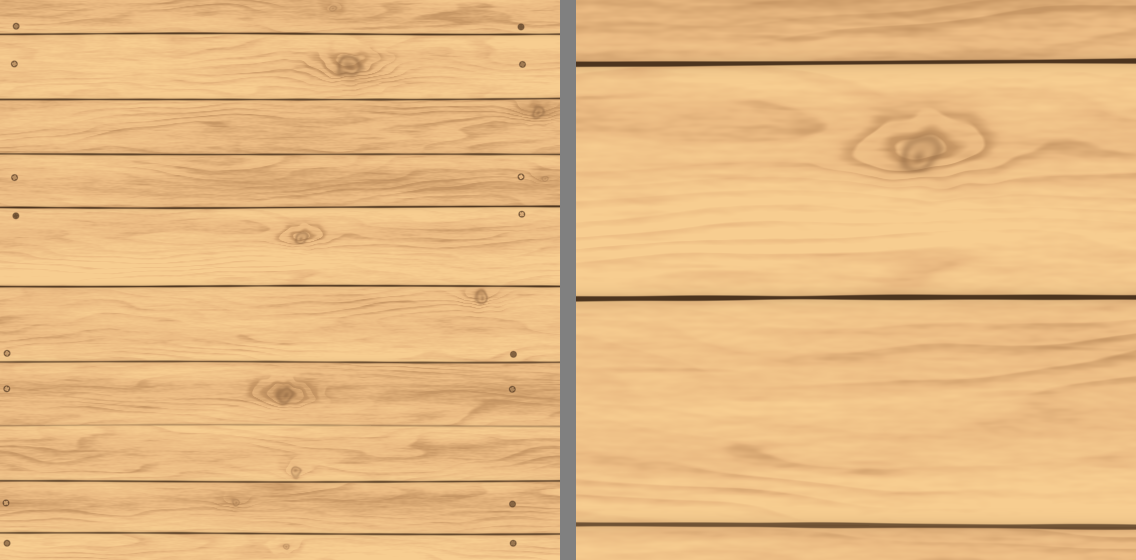
Left, the full canvas; right, a detail of the centre.
Give the GLSL for this texture, as a Shadertoy shader.

```glsl
// Ten horizontal planks of pale varnished wood with grain, knots, dark seams and screws.

const int COUNT = 10;
const vec3 LIGHT = vec3(0.97, 0.805, 0.565);
const vec3 MID   = vec3(0.92, 0.73, 0.51);
const vec3 SHADE = vec3(0.79, 0.60, 0.40);
const vec3 BROWN = vec3(0.58, 0.42, 0.27);
const vec3 DARK  = vec3(0.27, 0.18, 0.10);

const float SEAM_HALF = 0.0014;     // half width of the gap between planks
const float RING_DENSITY = 52.0;    // growth lines per canvas height
const float RING_WARP = 4.2;        // bending of the growth lines
const float RING_DEPTH = 0.30;
const float SCREW_RADIUS = 0.0058;
const float SCREW_SPACING = 0.905;

// Plank boundaries from bottom to top, and darkness of each lower seam
const float SEAMS[11] = float[11](0.0, 0.047, 0.141, 0.240, 0.353, 0.490, 0.630, 0.725, 0.824, 0.939, 1.0);
const float SEAM_DARK[10] = float[10](0.0, 0.85, 0.85, 0.3, 0.75, 1.0, 1.0, 0.85, 0.85, 0.95);
// Screw height within each plank; zero means no screws
const float SCREW_HEIGHT[10] = float[10](0.64, 0.57, 0.0, 0.57, 0.11, 0.90, 0.55, 0.0, 0.53, 0.23);
// Per plank: tone, knot x, knot height within the plank, knot size
const vec4 PLANKS[10] = vec4[10](
    vec4(0.72, 0.30, 0.5, 0.0), vec4(0.40, 0.42, 0.60, 0.5),
    vec4(0.50, 0.53, 0.16, 0.6), vec4(0.36, 0.51, 0.48, 1.0),
    vec4(0.62, 0.86, 0.85, 0.8), vec4(0.72, 0.54, 0.60, 0.8),
    vec4(0.38, 0.25, 0.5, 0.0), vec4(0.42, 0.96, 0.75, 0.8),
    vec4(0.66, 0.625, 0.5, 1.4), vec4(0.50, 0.70, 0.5, 0.0));

vec2 hash2(vec2 p) {
    vec3 q = fract(p.xyx * vec3(0.1031, 0.1030, 0.0973));
    q += dot(q, q.yzx + 33.33);
    return fract((q.xx + q.yz) * q.zy);
}

float corner(vec2 cell, vec2 offset) {
    float angle = 6.2832 * hash2(cell).x;
    return dot(vec2(cos(angle), sin(angle)), offset);
}

// Gradient noise, roughly -0.7 to 0.7
float noise(vec2 p) {
    vec2 i = floor(p), f = p - i;
    vec2 u = f * f * f * (f * (f * 6.0 - 15.0) + 10.0);
    vec2 e = vec2(1.0, 0.0);
    return mix(mix(corner(i, f), corner(i + e, f - e), u.x),
               mix(corner(i + e.yx, f - e.yx), corner(i + 1.0, f - 1.0), u.x), u.y);
}

vec3 woodColor(vec2 p, int id) {
    vec4 plank = PLANKS[id];
    float base = SEAMS[id], height = SEAMS[id + 1] - base;
    float v = (p.y - base) / height;
    vec2 seed = 17.0 * hash2(vec2(float(id), 4.0)) + 20.0 * float(id);
    vec2 q = p + seed;

    // Growth lines, bent by slow noise and wrapped around the knots
    float rings = RING_DENSITY * p.y + RING_WARP * noise(q * vec2(2.2, 13.0))
                + 0.8 * noise(q * vec2(9.0, 45.0));
    float knotMark = 0.0, halo = 0.0;
    for (int k = 0; k < 2; k++) {
        vec2 rnd = hash2(seed + 5.0);
        vec3 knot = k == 0 ? plank.yzw : vec3(rnd, 0.45 * step(0.35, rnd.y));
        if (knot.z <= 0.0) continue;
        vec2 d = p - vec2(knot.x, base + knot.y * height);
        d += 0.008 * vec2(noise(q * 45.0), noise(q * 45.0 + 9.0));
        float reach = length(d / vec2(0.055, 0.026)) / knot.z;
        float r = length(d / vec2(1.15, 1.0)) / (0.014 * knot.z);
        rings += 3.0 * knot.z * exp(-reach * reach);
        halo += exp(-reach * reach) * min(knot.z, 1.0);
        knotMark += (0.55 * exp(-16.0 * (r - 0.85) * (r - 0.85)) + 0.6 * exp(-6.0 * r * r)) * min(knot.z + 0.1, 1.0);
    }
    float phase = fract(rings);
    float line = smoothstep(0.35, 0.85, phase) * (1.0 - smoothstep(0.85, 1.0, phase));
    float presence = smoothstep(-0.35, 0.4, noise(q * vec2(4.0, 22.0) + 3.0));

    // Broad bands, fine fibres, pores and paler sapwood near the edges
    float band = noise(q * vec2(1.4, 17.0)) + 0.5 * noise(q * vec2(4.0, 50.0));
    float fibre = noise(q * vec2(22.0, 240.0)) + 0.6 * noise(q * vec2(90.0, 380.0));
    float pores = smoothstep(0.25, 0.6, noise(q * vec2(14.0, 150.0) + 7.0));
    float edge = 2.0 * v - 1.0;
    float tone = plank.x + 0.10 + 0.55 * band + 0.22 * fibre + 0.18 * edge * edge
               - RING_DEPTH * line * (0.3 + presence + halo) - 0.25 * pores - 0.35 * halo;

    vec3 color = mix(SHADE, MID, clamp(2.0 * tone, 0.0, 1.0));
    color = mix(color, LIGHT, clamp(2.0 * tone - 1.0, 0.0, 1.0));
    color = mix(color, BROWN, 0.5 * clamp(-tone, 0.0, 1.0));
    return mix(color, BROWN, clamp(knotMark, 0.0, 0.9));
}

// Two small cross-slotted heads per plank
vec3 addScrews(vec3 color, vec2 p, int id, float px) {
    if (SCREW_HEIGHT[id] <= 0.0) return color;
    float y = mix(SEAMS[id], SEAMS[id + 1], SCREW_HEIGHT[id]);
    float left = mix(0.011, 0.027, step(0.49, y));
    for (int k = 0; k < 2; k++) {
        vec2 rnd = hash2(vec2(float(id), float(k) + 11.0));
        vec2 d = p - vec2(left + float(k) * SCREW_SPACING, y) - 0.004 * (rnd - 0.5);
        float c = cos(1.57 * rnd.x), s = sin(1.57 * rnd.x), r = length(d);
        d = mat2(c, s, -s, c) * d;
        float slot = 1.0 - smoothstep(0.0006, 0.0006 + 1.5 * px, min(abs(d.x), abs(d.y)));
        float rim = smoothstep(0.55, 0.9, r / SCREW_RADIUS);
        vec3 head = mix(mix(BROWN, DARK, 0.3 + 0.5 * rim), mix(DARK, MID, rnd.y), slot * (1.0 - rim));
        color = mix(color, head, 0.9 * (1.0 - smoothstep(-px, px, r - SCREW_RADIUS)));
    }
    return color;
}

void mainImage(out vec4 fragColor, in vec2 fragCoord) {
    vec2 p = fragCoord / iResolution.y;
    float px = 1.0 / iResolution.y;

    // Find the plank and gather the slightly crooked seams
    int id = 0;
    float gap = 0.0, shadow = 0.0;
    for (int i = 1; i < COUNT; i++) {
        float row = float(i) * 3.7;
        float d = p.y - SEAMS[i] - 0.004 * noise(vec2(1.5 * p.x, row));
        if (d > 0.0) id = i;
        float width = SEAM_HALF * (1.0 + 0.7 * noise(vec2(14.0 * p.x, row + 0.5)));
        gap = max(gap, SEAM_DARK[i] * (1.0 - smoothstep(width - px, width + px, abs(d))));
        shadow += SEAM_DARK[i] * exp(-abs(d) / 0.003);
    }

    vec3 color = addScrews(woodColor(p, id), p, id, px);
    color = mix(color, BROWN, 0.4 * min(shadow, 1.0));
    fragColor = vec4(mix(color, DARK, 0.95 * gap), 1.0);
}
```
